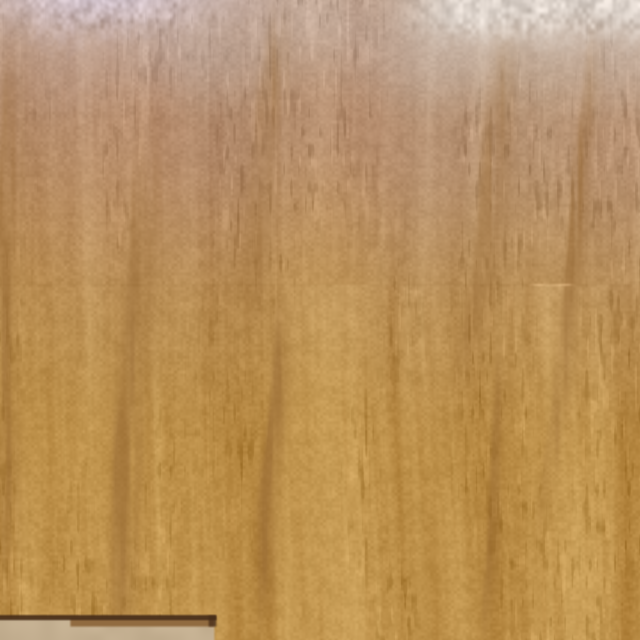
A three.js fragment shader for this texture:

```glsl
varying vec2 vUv;

const vec3 HONEY = vec3(0.742, 0.566, 0.288);
const vec3 OAK = vec3(0.738, 0.575, 0.355);
const vec3 GREY_OAK = vec3(0.716, 0.577, 0.455);
const vec3 PALE_OAK = vec3(0.740, 0.645, 0.570);
const vec3 LILAC_GLARE = vec3(0.840, 0.785, 0.830);
const vec3 WHITE_GLARE = vec3(0.870, 0.835, 0.805);
const vec3 VEIN = vec3(0.575, 0.395, 0.190);
const vec3 GAP = vec3(0.270, 0.170, 0.090);
const vec3 LEDGE = vec3(0.570, 0.420, 0.250);
const vec3 WALL = vec3(0.770, 0.690, 0.570);

float hash(vec2 p) {
  return fract(sin(dot(p, vec2(127.1, 311.7))) * 43758.5453);
}

float noise(vec2 p) {
  vec2 i = floor(p);
  vec2 f = fract(p);
  f = f * f * (3.0 - 2.0 * f);
  return mix(mix(hash(i), hash(i + vec2(1.0, 0.0)), f.x),
             mix(hash(i + vec2(0.0, 1.0)), hash(i + 1.0), f.x), f.y);
}

// Noise centred on zero
float signedNoise(vec2 p) {
  return noise(p) - 0.5;
}

float box(vec2 p, vec2 low, vec2 high, float blur) {
  vec2 m = smoothstep(low - blur, low + blur, p)
         * (1.0 - smoothstep(high - blur, high + blur, p));
  return m.x * m.y;
}

// Dark vein from one point to another, crisp on its left and soft on its right
float vein(vec2 p, vec2 a, vec2 b, float width) {
  float t = (p.y - a.y) / (b.y - a.y);
  float wave = 0.016 * signedNoise(vec2(a.x * 40.0, p.y * 5.0));
  float d = (p.x - mix(a.x, b.x, t) - wave) / width;
  d *= d < 0.0 ? 1.9 : 0.75;
  float fade = smoothstep(-0.1, 0.25, t) * (1.0 - smoothstep(0.75, 1.1, t));
  return exp(-d * d) * fade * (0.35 + 1.1 * noise(p * vec2(140.0, 7.0)));
}

// Light falling off from honey at the foot to pale wood at the head
vec3 woodGradient(float y) {
  vec3 c = mix(HONEY, OAK, smoothstep(0.28, 0.64, y));
  c = mix(c, GREY_OAK, smoothstep(0.52, 0.84, y));
  return mix(c, PALE_OAK, smoothstep(0.82, 0.98, y));
}

// Vertical grain, from broad bands to narrow streaks
float grain(vec2 p, float seed) {
  float lean = 0.03 * signedNoise(vec2(p.x * 3.0 + seed, p.y * 2.0));
  vec2 q = vec2(p.x + lean + seed, p.y);
  float g = 0.060 * signedNoise(q * vec2(13.0, 0.8));
  g += 0.070 * signedNoise(q * vec2(34.0, 1.5));
  g += 0.050 * signedNoise(q * vec2(78.0, 2.6));
  return g + 0.036 * signedNoise(q * vec2(170.0, 6.0));
}

// Short dark pores and pale flecks, gathered in patches
float pores(vec2 p) {
  float patches = smoothstep(0.25, 0.75, noise(p * vec2(16.0, 4.0) + 2.0));
  float dark = smoothstep(0.62, 0.95, noise(p * vec2(180.0, 34.0) + 7.0));
  float pale = smoothstep(0.66, 0.95, noise(p * vec2(160.0, 24.0) + 31.0));
  return (0.045 * pale - 0.070 * dark) * patches;
}

// Grainy blotches without direction
float mottle(vec2 p) {
  return 0.022 * signedNoise(p * 48.0) + 0.030 * signedNoise(p * 105.0 + 3.0)
       + 0.046 * signedNoise(p * 215.0 + 9.0);
}

vec3 addGlare(vec3 c, vec2 p) {
  float left = exp(-pow((p.x - 0.16) / 0.18, 2.0));
  float right = smoothstep(0.58, 0.72, p.x);
  float side = max(left, right);
  float ripple = signedNoise(p * vec2(70.0, 60.0) + 1.5 * noise(p * 30.0));
  ripple += 0.8 * signedNoise(p * vec2(150.0, 120.0));
  float height = p.y + 0.05 * signedNoise(p * vec2(11.0, 7.0)) + 0.012 * ripple;
  float sheen = 0.22 * smoothstep(0.80, 0.94, height) + 0.72 * smoothstep(0.92, 1.0, height);
  vec3 glare = mix(LILAC_GLARE, WHITE_GLARE, smoothstep(0.35, 0.65, p.x));
  c = mix(c, glare, sheen * (0.05 + 0.95 * side));
  return c + 0.14 * ripple * side * smoothstep(0.92, 0.98, p.y);
}

// Slot in the lower left corner: wall, ledge and dark gap
vec3 addSlot(vec3 c, vec2 p) {
  c = mix(c, WALL + 0.05 * signedNoise(p * 40.0), box(p, vec2(-1.0), vec2(0.335, 0.034), 0.003));
  c = mix(c, LEDGE, box(p, vec2(0.11, 0.021), vec2(0.335, 0.034), 0.003));
  c = mix(c, GAP, box(p, vec2(-1.0, 0.031), vec2(0.338, 0.039), 0.0025) * 0.9);
  return mix(c, GAP, box(p, vec2(0.326, 0.021), vec2(0.338, 0.038), 0.003) * 0.75);
}

void main() {
  vec2 p = vUv;
  float joint = 0.555;
  float upper = smoothstep(joint - 0.003, joint + 0.003, p.y);
  float shift = 0.6 * upper * smoothstep(0.30, 0.42, p.x);

  // Veneer, with its grain changing partly at the joint
  vec3 color = woodGradient(p.y + 0.12 * signedNoise(p * vec2(6.0, 2.0)));
  color += mix(grain(p, 3.7), grain(p, 8.3), shift) * vec3(0.85, 1.0, 1.0);
  color += pores(p) + mottle(p);

  // Warmer wood in places above the joint
  float blush = noise(p * vec2(12.0, 2.5) + 5.0) * smoothstep(0.45, 0.75, p.y);
  color += vec3(0.015, -0.012, -0.012) * blush * (1.0 - 0.6 * p.x);

  // Long veins
  float veins = vein(p, vec2(0.175, -0.05), vec2(0.220, 0.78), 0.024);
  veins += vein(p, vec2(0.403, 0.02), vec2(0.432, 0.52), 0.015);
  veins += vein(p, vec2(0.845, 0.20), vec2(0.920, 0.95), 0.014) * 0.9;
  veins += vein(p, vec2(0.725, 0.40), vec2(0.785, 0.97), 0.024) * 0.7;
  veins += vein(p, vec2(0.390, 0.50), vec2(0.425, 0.98), 0.022) * 0.7;
  veins += vein(p, vec2(0.758, 0.00), vec2(0.775, 0.45), 0.012) * 0.7;
  veins += vein(p, vec2(0.003, 0.05), vec2(0.012, 0.90), 0.018) * 0.9;
  color = mix(color, VEIN, min(veins, 1.0) * 0.55);

  // Faint joint line, catching light in one place
  float line = exp(-pow((p.y - joint) / 0.0025, 2.0));
  float glint = box(p, vec2(0.83, 0.5), vec2(0.895, 0.6), 0.008) * noise(p * 70.0);
  color += line * (0.20 * glint - 0.020 * noise(p * 15.0));

  color = addSlot(addGlare(color, p), p);
  gl_FragColor = vec4(clamp(color, 0.0, 1.0), 1.0);
}
```
